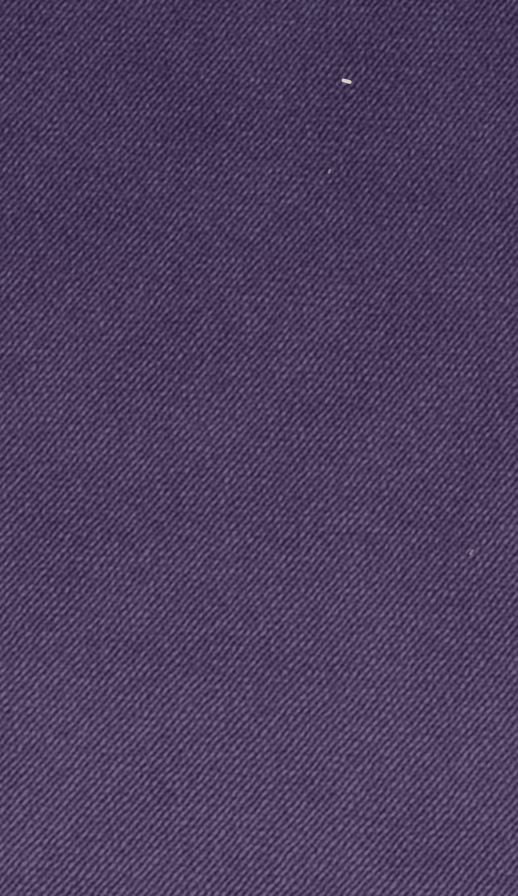
This texture is drawn by a WebGL 2 fragment shader. Its source:

```glsl
#version 300 es
precision highp float;

uniform vec2 u_resolution;
out vec4 fragColor;

const float TAU = 6.2831853;
const vec3 GROOVE = vec3(0.205, 0.137, 0.268);
const vec3 THREAD = vec3(0.405, 0.345, 0.475);
const vec3 COOL_TINT = vec3(0.95, 1.02, 0.99);
const vec3 LINT = vec3(0.86, 0.82, 0.80);

float hash(vec2 cell) {
    vec3 q = fract(cell.xyx * vec3(0.1031, 0.1030, 0.0973));
    q += dot(q, q.yzx + 33.33);
    return fract((q.x + q.y) * q.z);
}

vec2 gradient(vec2 cell) {
    float angle = TAU * hash(cell);
    return vec2(cos(angle), sin(angle));
}

float gradientNoise(vec2 p) {
    vec2 i = floor(p), f = fract(p);
    vec2 w = f * f * f * (f * (f * 6.0 - 15.0) + 10.0);
    vec2 e = vec2(1.0, 0.0);
    float low = mix(dot(gradient(i), f), dot(gradient(i + e.xy), f - e.xy), w.x);
    float high = mix(dot(gradient(i + e.yx), f - e.yx), dot(gradient(i + e.xx), f - e.xx), w.x);
    return mix(low, high, w.y);
}

// Raised-cosine bump, zero at the borders of each unit cell
float bump(float t) {
    return 0.5 - 0.5 * cos(TAU * t);
}

// Diagonal ribs made of short floats, each with its own brightness
float twill(vec2 p, float ribs, float slope, float wobble) {
    float across = ribs * (p.x - p.y / slope) + wobble;
    float rib = floor(across);
    float along = ribs * 0.6 * (p.x / slope + p.y) + 0.5 * mod(rib, 2.0) + 0.3 * hash(vec2(rib, 7.0));
    float ridge = bump(across);
    float yarn = bump(along);
    float shade = hash(vec2(rib, floor(along)) + 200.0) - 0.5;
    return ridge * mix(0.7, 1.0, yarn) + 0.6 * shade * ridge * yarn;
}

// Soft-edged capsule of lint
float fleck(vec2 p, vec2 center, vec2 halfAxis, float radius, float edge) {
    vec2 d = p - center;
    float t = clamp(dot(d, halfAxis) / dot(halfAxis, halfAxis), -1.0, 1.0);
    return 1.0 - smoothstep(radius - edge, radius + edge, length(d - t * halfAxis));
}

void main() {
    vec2 p = gl_FragCoord.xy / u_resolution.x;
    float height = gl_FragCoord.y / u_resolution.y;
    float edge = 0.8 / u_resolution.x;

    // Slight perspective: the weave tightens towards the top
    vec2 cloth = vec2((p.x - 0.5) * (1.0 + 0.06 * p.y), p.y * (1.0 + 0.01 * p.y));
    float wobble = 0.30 * gradientNoise(p * 9.0) + 0.22 * gradientNoise(p * 42.0);
    float weave = twill(cloth, 64.0, 1.12, wobble);

    // Yarn fuzz, uneven dye and falling light
    float fuzz = 0.46 * gradientNoise(p * 145.0) + 0.22 * gradientNoise(p * 88.0 + 40.0);
    float dye = 0.10 * gradientNoise(p * 5.0 + 11.0) + 0.10 * gradientNoise(p * 24.0 + 3.0);
    float light = mix(0.13, -0.11, smoothstep(0.0, 1.0, height));
    float contrast = mix(1.02, 0.74, height);
    float tone = 0.48 + contrast * (weave - 0.42) + fuzz + dye + light;

    vec3 color = mix(GROOVE, THREAD, clamp(tone, -0.12, 1.25));
    color *= mix(vec3(1.0), COOL_TINT, smoothstep(0.55, 1.0, height));

    // Stray lint
    float lint = fleck(p, vec2(0.669, 1.573), vec2(0.006, -0.0016), 0.0036, edge);
    lint = max(lint, 0.45 * fleck(p, vec2(0.636, 1.399), vec2(0.001, 0.002), 0.0025, edge));
    lint = max(lint, 0.45 * fleck(p, vec2(0.910, 0.664), vec2(0.002, 0.003), 0.0025, edge));
    color = mix(color, LINT, lint);

    fragColor = vec4(color, 1.0);
}
```
